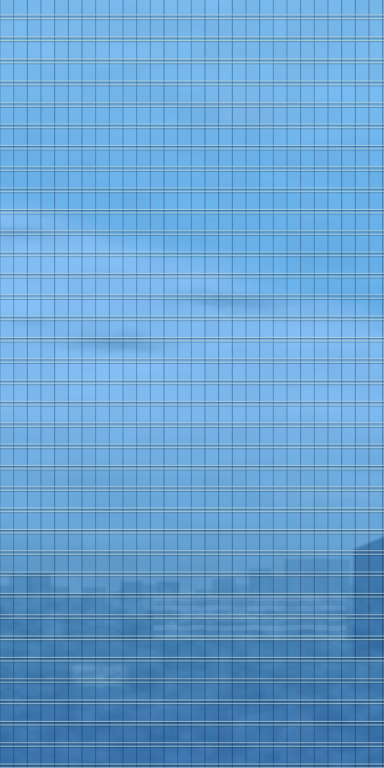
This texture is drawn by a WebGL 2 fragment shader. Its source:

```glsl
#version 300 es
precision highp float;
// Curtain wall of small blue glass panes reflecting a cloudy sky above a hazy city.
uniform vec2 u_resolution;
out vec4 outColor;

const float COLUMNS = 28.1;
const float ROWS = 36.0;
const float WALL_WIDTH = 0.5;   // in units of the canvas height

float hash(vec2 p) {
    return fract(sin(dot(p, vec2(127.1, 311.7))) * 43758.5453);
}

float noise(vec2 p) {
    vec2 i = floor(p), f = fract(p);
    f = f * f * (3.0 - 2.0 * f);
    return mix(mix(hash(i), hash(i + vec2(1, 0)), f.x),
               mix(hash(i + vec2(0, 1)), hash(i + vec2(1, 1)), f.x), f.y);
}

float fbm(vec2 p) {
    float sum = 0.0, gain = 0.5;
    for (int i = 0; i < 4; i++) {
        sum += gain * noise(p);
        p = p * 2.03 + 7.1;
        gain *= 0.5;
    }
    return sum;
}

// Coverage of a line of the given width at signed distance d.
float line(float d, float width, float pixel) {
    return clamp((0.5 * width - abs(d)) / pixel + 0.5, 0.0, 1.0) * min(1.0, width / pixel);
}

float softBox(vec2 p, vec2 low, vec2 high, float blur) {
    vec2 inside = smoothstep(low - blur, low + blur, p)
                * (1.0 - smoothstep(high - blur, high + blur, p));
    return inside.x * inside.y;
}

// Soft ragged ellipse for a wisp of cloud.
float wisp(vec2 p, vec2 center, vec2 radius) {
    vec2 q = (p - center) / radius;
    q.y += 0.25 * q.x + 1.6 * (fbm(p * vec2(24.0, 60.0)) - 0.47);
    return exp(-1.5 * dot(q, q));
}

vec3 skyColor(vec2 p) {
    vec3 color = mix(vec3(0.36, 0.59, 0.78), vec3(0.41, 0.65, 0.85), smoothstep(0.23, 0.34, p.y));
    color = mix(color, vec3(0.50, 0.73, 0.94), smoothstep(0.34, 0.52, p.y));
    // Clear blue above the slanting edge of the cloud sheet
    float edge = p.y - 0.733 + 0.31 * p.x + 0.07 * (fbm(p * vec2(9.0, 24.0)) - 0.47);
    vec3 clear = mix(vec3(0.41, 0.69, 0.91), vec3(0.47, 0.72, 0.92), smoothstep(0.74, 0.95, p.y));
    color = mix(color, clear, smoothstep(-0.02, 0.03, edge));
    // Streaks, dark wisps and pale puffs
    color += 0.06 * (fbm(p * vec2(7.0, 30.0) + 3.0) - 0.47);
    float dark = wisp(p, vec2(0.30, 0.608), vec2(0.085, 0.014))
               + wisp(p, vec2(0.15, 0.554), vec2(0.075, 0.014))
               + 0.6 * wisp(p, vec2(0.02, 0.695), vec2(0.05, 0.010))
               + 0.4 * wisp(p, vec2(0.04, 0.58), vec2(0.04, 0.009));
    color = mix(color, vec3(0.37, 0.61, 0.81), 0.75 * min(dark, 1.0));
    float pale = wisp(p, vec2(0.32, 0.86), vec2(0.07, 0.03))
               + wisp(p, vec2(0.44, 0.355), vec2(0.09, 0.014));
    return mix(color, vec3(0.56, 0.73, 0.91), 0.35 * min(pale, 1.0));
}

vec3 addCity(vec3 color, vec2 p) {
    float grain = fbm(p * vec2(45.0, 75.0));
    // Hazy skyline of uneven blocks
    for (int i = 0; i < 22; i++) {
        float k = float(i), left = (k - 0.5) * 0.024;
        float top = 0.225 + 0.035 * hash(vec2(k, 4.0));
        float block = softBox(p, vec2(left, 0.0), vec2(left + 0.03, top), 0.003);
        color = mix(color, vec3(0.28, 0.51, 0.71) + 0.05 * (hash(vec2(k, 9.0)) - 0.5), 0.6 * block);
    }
    color = mix(color, vec3(0.31, 0.54, 0.74), 0.7 * softBox(p, vec2(0.37, 0.16), vec2(0.455, 0.272), 0.003));
    // Trees and ground, darkening downward
    vec3 ground = mix(vec3(0.23, 0.45, 0.67), vec3(0.26, 0.49, 0.69), smoothstep(0.0, 0.16, p.y));
    color = mix(color, ground, 1.0 - smoothstep(0.16, 0.235, p.y + 0.05 * (grain - 0.47)));
    // Long pale building with rows of windows
    float slab = softBox(p, vec2(0.20, 0.167), vec2(0.45, 0.228), 0.003);
    float floors = smoothstep(-0.3, 0.5, sin(p.y * 490.0));
    float bays = 0.7 + 0.3 * noise(vec2(p.x * 90.0, floor(p.y * 78.0)));
    color = mix(color, vec3(0.40, 0.61, 0.79), slab * (0.2 + 0.6 * floors * bays));
    // Dark tower at the right and a pale roof at the left
    float tower = softBox(p, vec2(0.46, 0.14), vec2(0.60, 0.285 + 0.4 * (p.x - 0.46)), 0.003);
    color = mix(color, vec3(0.22, 0.44, 0.65), 0.8 * tower);
    float roof = softBox(p, vec2(0.095, 0.108), vec2(0.165, 0.135), 0.007);
    color = mix(color, vec3(0.42, 0.63, 0.79), roof * grain);
    return color + 0.10 * (grain - 0.47) * (1.0 - smoothstep(0.20, 0.27, p.y));
}

void main() {
    vec2 p = gl_FragCoord.xy / u_resolution.y;
    float pixel = 1.0 / u_resolution.y;
    vec2 pitch = vec2(WALL_WIDTH / COLUMNS, 1.0 / ROWS);
    // Rows grow slightly taller toward the top
    vec2 grid = p / pitch - vec2(0.0, 0.10 + 0.12 * smoothstep(0.86, 1.0, p.y));
    vec2 pane = floor(grid);
    vec2 joint = (fract(grid + 0.5) - 0.5) * pitch;   // offset from the nearest joint
    vec2 jointId = floor(grid + 0.5);

    // Each pane tilts and tints its reflection slightly
    vec2 tilt = vec2(hash(pane), hash(pane + 31.0)) - 0.5;
    vec2 q = p + 0.0015 * tilt;
    vec3 color = addCity(skyColor(q), q);
    color *= 1.0 + 0.02 * (hash(pane + 5.0) - 0.5);

    // Thin dark mullions
    float mullion = line(joint.x, 0.0013, pixel);
    color *= 1.0 - mullion * mix(0.27, 0.35, hash(vec2(jointId.x, 2.0))) * vec3(1.0, 0.85, 0.75);

    // Paired pale rails with shadow lines around a narrow spandrel
    float strength = mix(0.56, 0.68, hash(vec2(jointId.y, 8.0)));
    color *= 1.0 - 0.05 * line(joint.y, 0.0046, pixel);
    for (float side = -1.0; side < 2.0; side += 2.0) {
        float d = joint.y - side * 0.0023;
        color *= 1.0 - 0.30 * line(d + 0.0014, 0.0012, pixel) * vec3(1.0, 0.85, 0.8);
        color = mix(color, vec3(0.75, 0.84, 0.84), strength * line(d, 0.0014, pixel));
    }
    outColor = vec4(color, 1.0);
}
```
